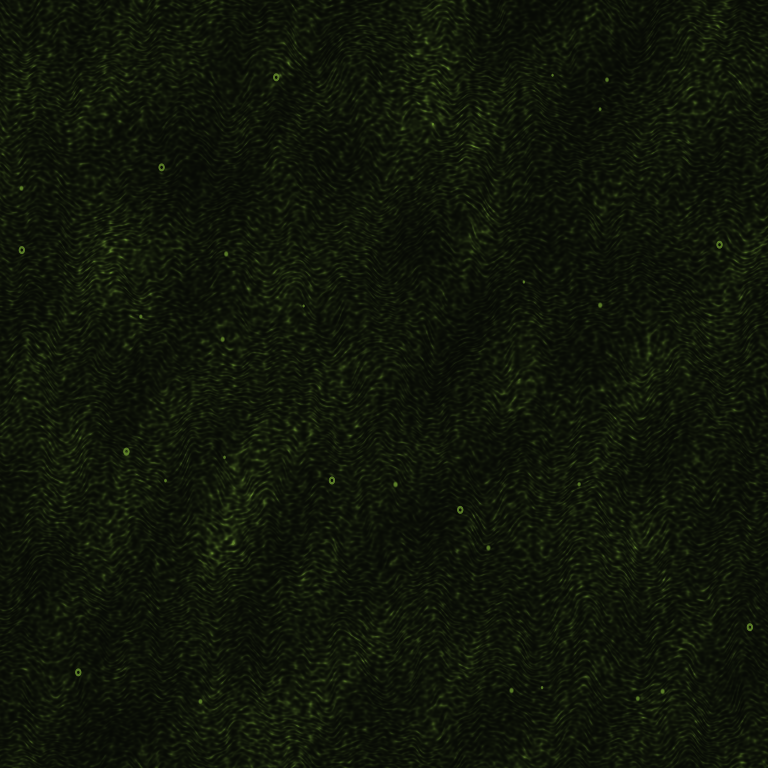
Write a Shadertoy shader that draws this texture.

```glsl
// Dark mossy green weave of very fine, mostly level ripples with sparse specks.
// Stretched gradient noise is bent by a slow warp, then its exposure is varied
// by broad patches and slanted streaks before a skewed tone curve colours it.

vec2 hash2(vec2 cell) {
    uvec2 q = uvec2(ivec2(cell)) * uvec2(1597334673u, 3812015801u);
    uint n = (q.x ^ q.y) * 1597334673u;
    n = (n ^ (n >> 15)) * 2246822519u;
    n ^= n >> 13;
    return vec2(n & 65535u, n >> 16) / 65535.0;
}

float cornerSlope(vec2 cell, vec2 corner, vec2 f) {
    float angle = 6.2832 * hash2(cell + corner).x;
    return dot(vec2(cos(angle), sin(angle)), f - corner);
}

// Gradient noise, roughly -0.7 to 0.7
float gradientNoise(vec2 p) {
    vec2 cell = floor(p), f = p - cell;
    vec2 u = f * f * f * (f * (f * 6.0 - 15.0) + 10.0);
    float low = mix(cornerSlope(cell, vec2(0, 0), f), cornerSlope(cell, vec2(1, 0), f), u.x);
    float high = mix(cornerSlope(cell, vec2(0, 1), f), cornerSlope(cell, vec2(1, 1), f), u.x);
    return mix(low, high, u.y);
}

// Fine ripples whose tilt drifts from place to place, plus rounder grain
float weave(vec2 uv) {
    float bend = 0.05 * gradientNoise(uv * vec2(15.0, 6.0) + 40.0)
               + 0.012 * gradientNoise(uv * vec2(45.0, 20.0) + 90.0);
    float ripple = gradientNoise(vec2(uv.x * 100.0, (uv.y + bend) * 225.0));
    float grain = gradientNoise(uv * vec2(150.0, 190.0) + 300.0);
    return 2.9 * ripple + 1.8 * grain;
}

// Broad light and dark areas with streaks rising to the right
float exposure(vec2 uv) {
    vec2 bent = uv + 0.05 * gradientNoise(uv * 4.0 + 7.0);
    vec2 slant = vec2(dot(bent, vec2(0.86, -0.51)), dot(bent, vec2(0.51, 0.86)));
    float patches = gradientNoise(uv * 4.5 + 20.0) + 0.6 * gradientNoise(uv * 11.0 + 60.0);
    float streaks = gradientNoise(slant * vec2(15.0, 4.0) + 11.0);
    float threads = smoothstep(0.15, 0.5, gradientNoise(slant * vec2(38.0, 6.0) + 130.0));
    return 1.0 * patches + 1.1 * streaks + 0.5 * threads - 0.05;
}

// Rare bright dots, a third of them hollow
float specks(vec2 uv) {
    vec2 grid = uv * 26.0, home = floor(grid);
    vec2 chance = hash2(home + 500.0);
    vec2 centre = 0.2 + 0.6 * hash2(home + 900.0);
    float radius = mix(0.04, 0.08, chance.y);
    float d = length((grid - home - centre) * vec2(1.0, 0.8));
    float dot_ = 1.0 - smoothstep(radius * 0.4, radius * 1.3, d);
    float ring = 1.0 - smoothstep(0.015, 0.05, abs(d - 0.075));
    return step(chance.x, 0.045) * (chance.x < 0.015 ? ring : dot_);
}

void mainImage(out vec4 fragColor, in vec2 fragCoord) {
    vec2 uv = fragCoord / iResolution.y;

    // Exponential tone: many near-black greens, few bright ones
    float tone = weave(uv) + exposure(uv);
    float green = 0.03 + 0.045 * exp(0.78 * tone);
    green = min(green, 0.5);
    vec3 color = vec3(0.74 * green, green, 0.007 + 0.33 * green);

    vec3 speckColor = vec3(0.42, 0.58, 0.18);
    color = mix(color, speckColor, 0.8 * specks(uv));
    fragColor = vec4(color, 1.0);
}
```
